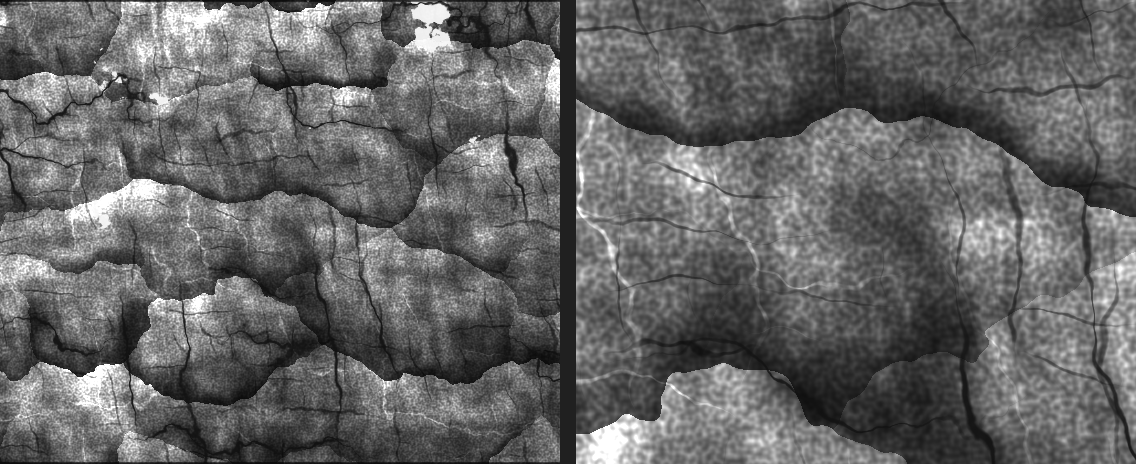
Left: the whole. Right: its middle third, enlarged.
Reproduce this texture procedurally as a Shadertoy shader.

```glsl
#define BASE_TONE 0.445
#define BULGE_SIZE 0.23
#define BULGE_DEPTH 1.15
#define LEAN 0.17
#define DIP 0.06
#define LEDGE_SPACING 0.19
#define JOINT_SPACING 0.15
#define CRACK_WIDTH 0.0055
#define STREAKS 0.95
#define GRAIN 0.55
#define PATCH_LEVEL 0.41
#define SEED 3.7

vec2 hash2(vec2 cell) {
    vec3 q = fract(cell.xyx * vec3(0.1031, 0.1030, 0.0973));
    q += dot(q, q.yzx + 33.33);
    return fract((q.xx + q.yz) * q.zy);
}

vec2 slope(vec2 cell) {
    float angle = 6.2832 * hash2(cell).x;
    return vec2(cos(angle), sin(angle));
}

float gradientNoise(vec2 p) {
    vec2 i = floor(p), f = p - i;
    vec2 u = f * f * f * (f * (f * 6.0 - 15.0) + 10.0);
    vec2 e = vec2(0.0, 1.0);
    float low = mix(dot(slope(i), f), dot(slope(i + e.yx), f - e.yx), u.x);
    float high = mix(dot(slope(i + e), f - e), dot(slope(i + e.yy), f - e.yy), u.x);
    return mix(low, high, u.y);
}

float fbm(vec2 p) {
    float sum = 0.0, amplitude = 0.5;
    for (int octave = 0; octave < 5; octave++) {
        sum += amplitude * gradientNoise(p);
        p = mat2(1.6, 1.2, -1.2, 1.6) * p + 5.3;
        amplitude *= 0.5;
    }
    return sum;
}

// Rounded lumps: x = distance to the rim, y = height above the centre, z = strength
vec3 bulge(vec2 p) {
    p *= vec2(0.8, 1.1) / BULGE_SIZE;
    vec2 cell = floor(p), toCentre = vec2(0.0);
    float nearest = 9.0, second = 9.0, strength = 0.0;
    for (int j = -1; j <= 1; j++)
    for (int i = -1; i <= 1; i++) {
        vec2 id = cell + vec2(i, j);
        vec2 jitter = hash2(id + SEED);
        vec2 offset = p - id - 0.1 - 0.8 * jitter;
        float d = length(offset);
        if (d < nearest) {
            second = nearest;
            nearest = d;
            toCentre = offset;
            strength = hash2(id + 41.0).y;
        } else {
            second = min(second, d);
        }
    }
    return vec3(second - nearest, toCentre.y, strength);
}

// Broken, wandering lines along x: x = sharp line, y = soft halo
vec2 crack(vec2 p, float spacing, float width, float wobble, float start, float seed) {
    p += seed;
    float across = (p.y + wobble * fbm(p * 4.0) + 0.06 * wobble * fbm(p * 35.0)) / spacing;
    float row = floor(across);
    float shift = 0.6 * (hash2(vec2(row, seed)).x - 0.5);
    float d = abs(fract(across) - 0.5 - shift) * spacing;
    float presence = gradientNoise(vec2(p.x * 0.45 / spacing, row * 7.31 + seed));
    presence = smoothstep(start, start + 0.35, presence);
    float w = width * presence * (0.7 + 1.2 * gradientNoise(p * 22.0));
    float line = 1.0 - smoothstep(0.3 * w, max(w, 0.0) + 1.0 / iResolution.y, d);
    return presence * vec2(line, exp(-d / (4.0 * width)));
}

void mainImage(out vec4 fragColor, in vec2 fragCoord) {
    vec2 p = fragCoord / iResolution.y;
    vec2 warped = p + 0.16 * vec2(fbm(p * 4.0 + 11.0), fbm(p * 4.0 + 27.0));

    // Bedding runs nearly level, joints nearly upright
    vec2 bed = mat2(cos(DIP), sin(DIP), -sin(DIP), cos(DIP)) * p;
    vec2 joint = vec2(p.x * sin(LEAN) - p.y * cos(LEAN), p.x * cos(LEAN) + p.y * sin(LEAN));
    vec2 bentJoint = joint + vec2(0.0, 0.12 * fbm(p * 3.0 + 8.0));

    // Mottled surface, streaks and grain
    float detail = 0.45 * (p.y - 0.5) - 0.2 * (p.x - 0.6);
    detail += 1.05 * fbm(p * 3.0 + SEED) + 1.25 * fbm(p * 13.0 + 2.0);
    float streakMask = 0.6 + 1.2 * gradientNoise(p * 5.0 + 19.0);
    detail += STREAKS * streakMask * fbm(bentJoint * vec2(6.0, 42.0));
    detail += 0.5 * fbm(bed * vec2(9.0, 38.0) + 6.0);
    detail += GRAIN * (gradientNoise(p * 210.0) + 0.5 * gradientNoise(p * 110.0));

    // Lit upper sides and shaded undersides of the lumps
    vec3 lump = bulge(warped);
    float underside = 1.0 - smoothstep(-0.5, 0.1, lump.y);
    float rim = 1.0 - smoothstep(0.0, 0.35, lump.x);
    detail += BULGE_DEPTH * (0.3 + 0.7 * lump.z) * (0.7 * lump.y - 0.95 * underside * rim);

    // Fine joint network and pale veins
    float fine = crack(bed, 0.055, 0.0022, 0.10, -0.05, 4.0).x
               + crack(joint, 0.05, 0.0022, 0.09, 0.0, 9.0).x;
    float veins = crack(joint, 0.085, 0.0032, 0.13, 0.05, 15.0).x
                + crack(bed, 0.07, 0.0025, 0.16, 0.1, 21.0).x;
    detail += 0.4 * veins - 0.6 * fine;

    // Deep ledges and long upright cracks
    vec2 ledge = crack(bed, LEDGE_SPACING, CRACK_WIDTH, 0.3, -0.1, 31.0);
    vec2 upright = crack(joint, JOINT_SPACING, 0.7 * CRACK_WIDTH, 0.1, -0.1, 37.0);
    detail -= 0.7 * ledge.y + 0.3 * upright.y;
    float tone = BASE_TONE * exp(detail);

    // Ragged white crust, mostly high on the face
    float crust = gradientNoise(bentJoint * vec2(5.0, 7.0) + 13.0);
    crust += 0.6 * fbm(p * 26.0) + 0.45 * (p.y - 0.75);
    tone *= 1.0 + 0.3 * smoothstep(0.15, 0.5, crust);
    tone = mix(tone, 0.97, 0.95 * smoothstep(PATCH_LEVEL, PATCH_LEVEL + 0.05, crust));

    tone = mix(tone, 0.07, 0.9 * max(ledge.x, upright.x));

    // Thin dark margin at top and bottom
    tone *= mix(0.25, 1.0, smoothstep(0.002, 0.006, min(p.y, 1.0 - p.y)));
    fragColor = vec4(vec3(clamp(tone, 0.05, 1.0)), 1.0);
}
```
